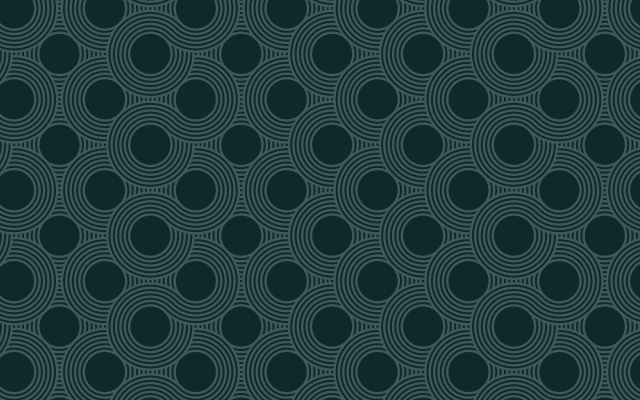
Write a Shadertoy shader that draws this pattern.

```glsl
// Overlapping discs of concentric rings on a checkerboard lattice.
// Each lattice cell meets just two discs, so one rule per column picks the upper one;
// at crest columns the pair is split along its diagonal, joining the rings into an S.

#define STEP 0.1136                  // lattice spacing, in canvas heights
#define ORIGIN vec2(0.376, 0.638)    // centre of one crest disc
#define RING_COUNT 6.0
#define INNER_RADIUS 0.440           // in lattice steps; inner + outer = sqrt(2)
#define OUTER_RADIUS 0.975
#define LINE_SHARE 0.55              // line width as a share of the ring pitch
#define GROUND_COLOUR vec3(0.050, 0.162, 0.168)
#define LINE_COLOUR vec3(0.252, 0.345, 0.345)

// Coverage of the concentric lines at distance r from a disc centre
float ringLines(float r, float pixel) {
    float pitch = (OUTER_RADIUS - INNER_RADIUS) / (RING_COUNT - 1.0 + LINE_SHARE);
    float halfWidth = 0.5 * LINE_SHARE * pitch;
    float firstLine = INNER_RADIUS + halfWidth;
    float index = clamp(floor((r - firstLine) / pitch + 0.5), 0.0, RING_COUNT - 1.0);
    float edge = abs(r - firstLine - index * pitch) - halfWidth;
    return clamp(0.5 - edge / pixel, 0.0, 1.0);
}

// Coverage of a whole disc
float discMask(float r, float pixel) {
    return clamp(0.5 - (r - OUTER_RADIUS) / pixel, 0.0, 1.0);
}

// Columns step down twice after each crest; crests lie 8 and 4 columns apart
bool isCrest(float column) {
    float phase = mod(column, 12.0);
    return phase < 0.5 || abs(phase - 8.0) < 0.5;
}

void mainImage(out vec4 fragColor, in vec2 fragCoord) {
    vec2 p = (fragCoord / iResolution.y - ORIGIN) / STEP;
    float pixel = 1.0 / (STEP * iResolution.y);
    vec2 cell = floor(p);
    vec2 local = p - cell;

    // The two disc centres on opposite corners of this cell
    float parity = mod(cell.x + cell.y, 2.0);
    float leftRadius = length(local - vec2(0.0, parity));
    float rightRadius = length(local - vec2(1.0, 1.0 - parity));

    // Stacking order, with the S split on rising diagonals
    bool crest = isCrest(cell.x);
    bool leftOnTop = crest || isCrest(cell.x - 1.0);
    if (crest && parity < 0.5) leftOnTop = local.y > local.x;
    float upper = leftOnTop ? leftRadius : rightRadius;
    float lower = leftOnTop ? rightRadius : leftRadius;

    // Upper lines, then lower lines where the upper disc leaves them bare
    float ink = ringLines(upper, pixel)
              + ringLines(lower, pixel) * (1.0 - discMask(upper, pixel));
    fragColor = vec4(mix(GROUND_COLOUR, LINE_COLOUR, min(ink, 1.0)), 1.0);
}
```
